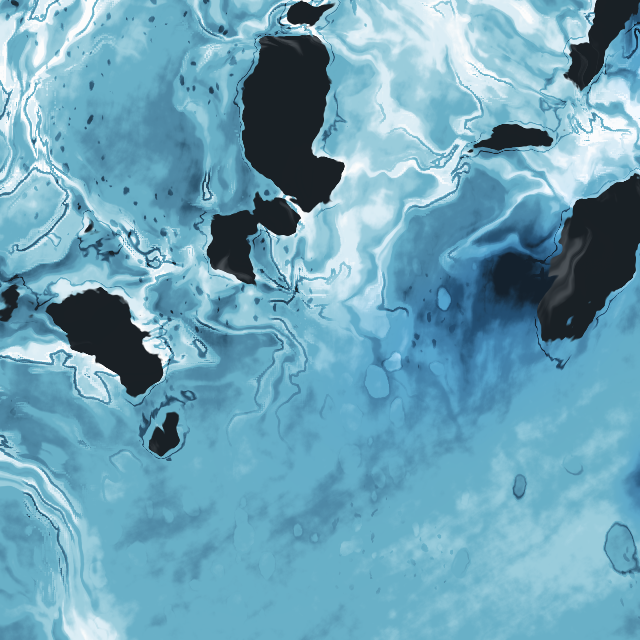
Give the GLSL for this texture, as a Shadertoy shader.

```glsl
vec2 hash2(vec2 p) {
    vec3 q = fract(p.xyx * vec3(.1031, .1030, .0973));
    q += dot(q, q.yzx + 33.33);
    return fract((q.xx + q.yz) * q.zy);
}
float noise(vec2 p) {
    vec2 i = floor(p), f = fract(p);
    f = f * f * (3. - 2. * f);
    return mix(mix(hash2(i).x, hash2(i + vec2(1, 0)).x, f.x),
               mix(hash2(i + vec2(0, 1)).x, hash2(i + vec2(1, 1)).x, f.x), f.y);
}
float fbm(vec2 p) {
    float sum = 0., amp = .5;
    for (int i = 0; i < 5; i++) {
        sum += amp * noise(p);
        p = mat2(1.6, 1.2, -1.2, 1.6) * p + 3.7;
        amp *= .48;
    }
    return sum - .48;
}
vec2 fbm2(vec2 p) { return vec2(fbm(p + 1.7), fbm(p + 19.2)); }

// Coordinates inside an ellipse tilted by angle a
vec2 local(vec2 p, vec2 c, vec2 r, float a) {
    return mat2(cos(a), -sin(a), sin(a), cos(a)) * (p - c) / r;
}
float glow(vec2 p, vec2 c, vec2 r, float a) {
    vec2 d = local(p, c, r, a);
    return exp(-dot(d, d));
}
float pool(vec2 p, vec2 c, vec2 r, float a) {
    return (length(local(p, c, r, a)) - 1.) * min(r.x, r.y);
}
// Distance to the nearest of many scattered drops, mostly small
float drops(vec2 p, float count, float keep, float size) {
    float d = 1.;
    for (int k = 0; k < 9; k++) {
        vec2 id = floor(p * count) + vec2(k % 3 - 1, k / 3 - 1);
        vec2 pick = hash2(id + 71.);
        vec2 v = (p * count - id - hash2(id)) * vec2(1.3, .8);
        if (pick.x < keep) d = min(d, length(v) - size * (.2 + .8 * pick.y * pick.y));
    }
    return d / count;
}
// Paint ramp from black through teal to white
vec3 paint(float t) {
    vec3 c = mix(vec3(.10, .14, .17), vec3(.17, .33, .43), smoothstep(0., .2, t));
    c = mix(c, vec3(.31, .54, .65), smoothstep(.2, .4, t));
    c = mix(c, vec3(.41, .69, .78), smoothstep(.4, .56, t));
    c = mix(c, vec3(.60, .80, .86), smoothstep(.61, .77, t));
    c = mix(c, vec3(.86, .93, .96), smoothstep(.79, .97, t));
    return mix(c, vec3(.99), smoothstep(1., 1.14, t));
}

void mainImage(out vec4 fragColor, in vec2 fragCoord) {
    vec2 p = fragCoord / iResolution.xy;
    float edge = 1. / iResolution.y;

    // Folded flow, strongest in the upper left
    float busy = smoothstep(.28, .6, p.y + .35 * (.5 - p.x));
    busy = max(busy, .9 * smoothstep(.2, .05, p.x));
    vec2 q = p + fbm2(p * 3.) * (.12 + .3 * busy);
    vec2 fold = fbm2(q * 6.);
    q += fold * (.05 + .2 * busy);
    vec2 s = p + fbm2(p * 5.) * .1 + fold * .05;

    // Black pools with lobed borders
    float d = pool(s, vec2(.465, .81), vec2(.145, .068), 1.4);
    d = min(d, pool(s, vec2(.93, .6), vec2(.11, .056), .95));
    d = min(d, pool(s, vec2(.37, .57), vec2(.08, .034), 1.6));
    d = min(d, pool(s, vec2(.15, .46), vec2(.11, .035), -.45));
    d = min(d, pool(s, vec2(.93, .95), vec2(.1, .035), 1.05));
    d = min(d, pool(s, vec2(.78, .76), vec2(.03, .023), .5));
    d = min(d, pool(s, vec2(.265, .355), vec2(.04, .02), 1.));
    d = min(d, pool(s, vec2(.125, .63), vec2(.04, .017), -1.));
    d += .004 + .12 * fbm(p * 14. + fold * 2.);

    // Broad pale and deep regions
    float side = s.x - .52 - .3 * pow(max(s.y - .4, 0.), 1.3);
    float width = .05 + .11 * smoothstep(.4, 1., p.y);
    float stream = exp(-side * side / (width * width)) * smoothstep(.22, .6, p.y);
    float left = smoothstep(.42, .75, s.y) * smoothstep(.46, .12, s.x);
    float deep = glow(s, vec2(.76, .49), vec2(.27, .12), .55);
    float navy = glow(s, vec2(.86, .58), vec2(.13, .04), .45)
               + glow(s, vec2(1., .93), vec2(.06, .09), 0.)
               + glow(s, vec2(1.02, .26), vec2(.03, .06), 0.);
    float foam = glow(s, vec2(.92, .77), vec2(.19, .05), .75)
               + glow(s, vec2(.13, .01), vec2(.1, .05), -.3)
               + glow(s, vec2(.32, .6), vec2(.035, .045), 0.)
               + .6 * glow(s, vec2(.2, .92), vec2(.22, .1), .2);
    float t = .59 + .17 * left + .22 * stream + .38 * foam - .17 * deep - .35 * navy;
    t += .13 * glow(p, vec2(.88, .2), vec2(.28, .13), .45) + .12 * busy * smoothstep(.6, .9, p.x);
    t -= .09 * glow(s, vec2(.5, .22), vec2(.28, .06), .3) + .2 * glow(s, vec2(.03, .53), vec2(.07), 0.);

    // Marbled ribbons following the contours of the flow
    float m = fbm(q * 4. + fbm2(q * 15.) * .22 * busy);
    float swirl = busy * (1. - .55 * stream);
    t += (.06 + .45 * swirl) * (smoothstep(.15, .85, noise(vec2(m * 22. + 30., 7.5))) - .5);
    t += fbm(q * 8.) * (.25 + .45 * busy);

    // Brushed streaks
    t += .3 * fbm(vec2(side * 38., p.y * 7.)) * smoothstep(.25, .5, p.y);
    t += .5 * deep * fbm(vec2(s.x * 36. - s.y * 9., s.y * 9.));
    t += .2 * fbm(local(s, vec2(0), vec2(.16, .025), .6)) * (1. - busy) + .14 * fbm(p * 75.);

    // Thin broken veins, dark beside white
    float slope = max(length(vec2(dFdx(m), dFdy(m))) / edge, 1.);
    float vein = abs(fract(m * 7.) - .5) / 7. / slope;
    float gate = swirl * smoothstep(.42, .62, noise(p * 13. + 8.));
    t += .17 * gate * smoothstep(.012, .003, vein);
    t -= .65 * gate * smoothstep(.0032, .0008, vein);

    // Pale drops, dark flecks and outlined islands
    vec2 wobble = p + fold * .03 + fbm2(p * 38.) * .02;
    float pale = drops(wobble, 24., .45, .5);
    float paleZone = glow(p, vec2(.65, .47), vec2(.13, .05), 1.) + .25 * glow(p, vec2(.4, .14), vec2(.35, .1), .2);
    t += paleZone * (.33 * smoothstep(.002, -.002, pale) - .1 * smoothstep(.003, 0., abs(pale - .002)));
    float fleckZone = smoothstep(.3, .5, p.y) * smoothstep(.8, .6, p.x) + .5 * smoothstep(.35, .2, p.y) * smoothstep(.4, .7, p.x);
    fleckZone *= smoothstep(.4, .65, noise(p * 9. + 2.));
    t -= .36 * fleckZone * smoothstep(edge, -edge, drops(wobble + 3., 52., .5, .3));
    float island = drops(p + fold * .05 + fbm2(p * 20.) * .03, 9., .4, .3);
    float islandZone = smoothstep(.68, .8, p.x) * smoothstep(.3, .22, p.y);
    t -= islandZone * (.2 * smoothstep(edge, -edge, island) + .3 * smoothstep(.004, 0., abs(island)));

    // Pale rim with a fine dark contour around each pool
    t += .2 * smoothstep(.02, .002, d) * (1. - navy) * smoothstep(.3, .6, noise(p * 10.));
    t -= .4 * smoothstep(.0025, 0., abs(d - .011)) * smoothstep(.35, .55, noise(p * 17.));

    vec3 color = paint(t);
    color *= mix(vec3(1), vec3(.8, .93, 1.04), clamp(deep + navy, 0., 1.));
    vec3 black = vec3(.1, .125, .145) + .2 * smoothstep(.12, .3, fbm(q * vec2(30, 12)));
    fragColor = vec4(mix(color, black, smoothstep(edge, -edge, d)), 1);
}
```
